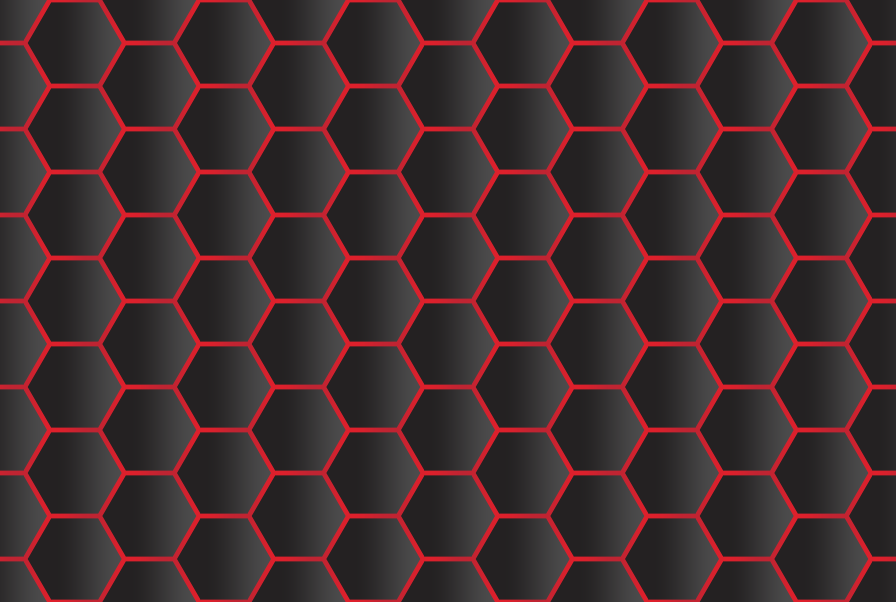
Give the GLSL for this pattern, as a WebGL 1 fragment shader.

```glsl
precision highp float;
// Honeycomb of dark, side-lit hexagons separated by thin red lines.

uniform vec2 u_resolution;

#define REPEATS vec2(6.0, 7.0)          // column pairs across, rows down
#define LINE_WIDTH 0.056                // relative to the height of a cell
#define CELL_DARK vec3(0.140, 0.130, 0.133)
#define CELL_LIGHT vec3(0.300, 0.298, 0.300)
#define LINE_BRIGHT vec3(0.870, 0.125, 0.170)
#define LINE_DIM vec3(0.750, 0.140, 0.195)
#define RAMP_START 0.30                 // where the cell starts to lighten, 0 left to 1 right
#define DIM_PHASE 0.22                  // where the line is dimmest, in column pitches

const float SQRT3 = 1.7320508;
const float TAU = 6.2831853;
const vec2 PERIOD = vec2(SQRT3, 1.0);   // one cell is one unit high

// Offset from the centre of the nearest hexagon, on two interleaved grids.
vec2 hexOffset(vec2 p) {
  vec2 even = mod(p + 0.5 * PERIOD, PERIOD) - 0.5 * PERIOD;
  vec2 odd = mod(p, PERIOD) - 0.5 * PERIOD;
  return dot(even, even) < dot(odd, odd) ? even : odd;
}

// Distance from a point inside a flat-topped hexagon to its border.
float borderDistance(vec2 q) {
  q = abs(q);
  return 0.5 - max(q.y, 0.5 * SQRT3 * q.x + 0.5 * q.y);
}

void main() {
  vec2 p = gl_FragCoord.xy / u_resolution * REPEATS * PERIOD;
  float pixel = REPEATS.y / u_resolution.y;
  vec2 q = hexOffset(p);

  // Cell face: dark on the left, lighter towards the right corner.
  float across = 0.5 + 0.5 * SQRT3 * q.x;
  vec3 face = mix(CELL_DARK, CELL_LIGHT, smoothstep(RAMP_START, 1.0, across));

  // Line colour: dims slightly along each horizontal edge.
  float column = 2.0 * p.x / SQRT3;
  float dimming = 0.5 + 0.5 * cos(TAU * (column - DIM_PHASE));
  vec3 line = mix(LINE_BRIGHT, LINE_DIM, dimming);

  // Smoothed line along the cell border.
  float edge = borderDistance(q) - 0.5 * LINE_WIDTH;
  float coverage = 1.0 - smoothstep(-0.6 * pixel, 0.6 * pixel, edge);
  gl_FragColor = vec4(mix(face, line, coverage), 1.0);
}
```
